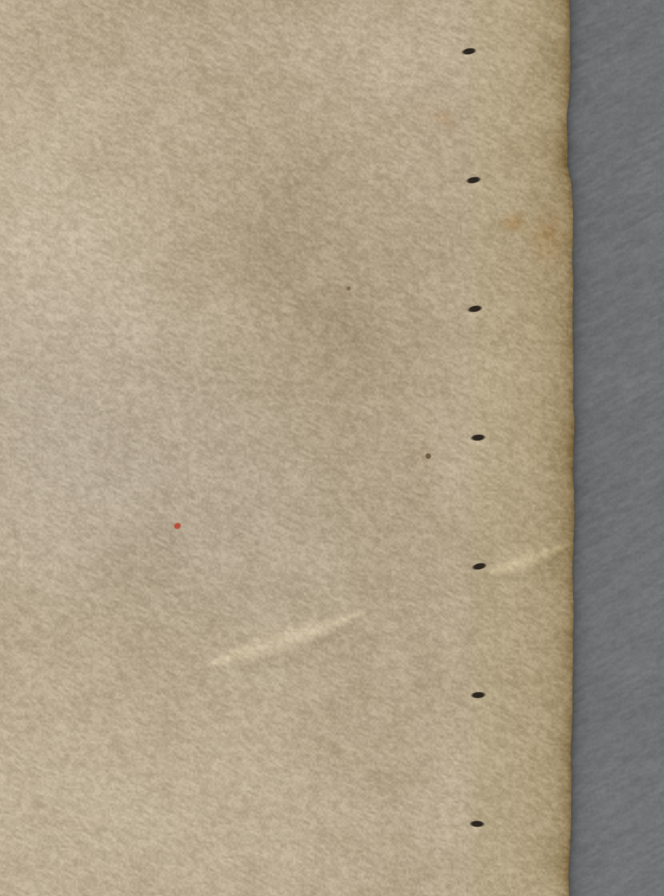
Reproduce this texture procedurally as a Shadertoy shader.

```glsl
float hash(vec2 p) {
    vec3 q = fract(vec3(p.xyx) * 0.1031);
    q += dot(q, q.yzx + 33.33);
    return fract((q.x + q.y) * q.z);
}

float noise(vec2 p) {
    vec2 cell = floor(p), f = fract(p);
    f = f * f * (3.0 - 2.0 * f);
    float low = mix(hash(cell), hash(cell + vec2(1, 0)), f.x);
    float high = mix(hash(cell + vec2(0, 1)), hash(cell + vec2(1, 1)), f.x);
    return mix(low, high, f.y);
}

float fbm(vec2 p) {
    float sum = 0.0, weight = 0.5;
    for (int i = 0; i < 5; i++) {
        sum += weight * noise(p);
        p = mat2(1.6, 1.2, -1.2, 1.6) * p + 17.3;
        weight *= 0.5;
    }
    return sum / 0.97;
}

vec2 rotate(vec2 p, float angle) {
    float c = cos(angle), s = sin(angle);
    return vec2(c * p.x + s * p.y, c * p.y - s * p.x);
}

// Soft elliptical glow, one at its centre
float blob(vec2 p, vec2 centre, vec2 radius, float angle) {
    vec2 q = rotate(p - centre, angle) / radius;
    return exp(-dot(q, q));
}

// Smooth-edged elliptical spot
float spot(vec2 p, vec2 centre, vec2 radius, float angle, float blur) {
    vec2 q = rotate(p - centre, angle);
    float d = (length(q / radius) - 1.0) * min(radius.x, radius.y);
    return 1.0 - smoothstep(-blur, blur, d);
}

float paperEdge(float y) {
    float bow = 0.0385 * y * (1.0 - y) * 0.55;
    float notch = 0.004 * smoothstep(0.79, 0.82, y) * (1.0 - smoothstep(0.86, 0.94, y));
    return 0.635 + bow - notch + 0.0022 * (noise(vec2(y * 38.0, 4.0)) - 0.5);
}

float grain(vec2 p, float angle) {
    vec2 q = rotate(p, angle);
    float fibres = noise(q * vec2(150.0, 310.0)) - 0.5;
    float specks = noise(p * 420.0 + 50.0) - 0.5;
    return 0.6 * fibres + 0.5 * specks;
}

vec3 backingColor(vec2 p, float gap) {
    vec3 color = vec3(0.44, 0.45, 0.455) + 0.045 * (fbm(p * 9.0) - 0.5);
    color += 0.055 * grain(p, 0.35);
    color += 0.035 * (noise(rotate(p, 0.5) * vec2(45.0, 260.0)) - 0.5);
    color *= 1.0 - 0.28 * exp(-gap / 0.006);
    return color * (1.0 - 0.05 * exp(-gap / 0.03));
}

vec3 paperColor(vec2 p, float inset) {
    vec3 color = vec3(0.705, 0.645, 0.545);

    // Broad tone: pale left side, brown diagonal band
    float tone = 0.022 * (1.0 - smoothstep(0.0, 0.35, p.x));
    tone += 0.025 * blob(p, vec2(0.10, 0.72), vec2(0.15, 0.10), 0.0);
    tone += 0.025 * blob(p, vec2(0.42, 0.93), vec2(0.14, 0.07), 0.3);
    tone += 0.018 * blob(p, vec2(0.25, 0.10), vec2(0.25, 0.10), 0.0);
    tone -= 0.040 * blob(p, vec2(0.28, 0.74), vec2(0.11, 0.06), 0.4);
    tone -= 0.040 * blob(p, vec2(0.37, 0.62), vec2(0.08, 0.10), -0.4);
    tone -= 0.035 * blob(p, vec2(0.15, 0.375), vec2(0.04, 0.03), 0.0);
    tone -= 0.025 * blob(p, vec2(0.26, 1.0), vec2(0.14, 0.025), 0.0);
    tone += 0.060 * (fbm(p * 7.0 + 3.0) - 0.5);
    tone += 0.050 * (fbm(p * 32.0) - 0.5);
    color += tone * vec3(1.0, 1.05, 1.15);

    // Cool abraded patches
    float cool = blob(p, vec2(0.10, 0.50), vec2(0.28, 0.14), -0.4);
    color += cool * vec3(-0.012, -0.006, 0.014);

    // Margin fold and browned outer edge
    color += 0.018 * blob(p, vec2(0.505, 0.25), vec2(0.018, 0.30), 0.0);
    color += vec3(0.005, 0.006, -0.010) * smoothstep(0.51, 0.54, p.x);
    float wear = 0.65 + 0.7 * fbm(p * vec2(18.0, 24.0));
    float tan_ = exp(-inset / 0.034) * wear;
    color -= tan_ * vec3(0.115, 0.130, 0.155);
    color -= exp(-inset / 0.005) * wear * vec3(0.11, 0.12, 0.12);

    // Rust stains
    float rust = blob(p, vec2(0.573, 0.752), vec2(0.012, 0.009), 0.0);
    rust += 0.7 * blob(p, vec2(0.610, 0.735), vec2(0.018, 0.025), 0.0);
    rust += 0.5 * blob(p, vec2(0.495, 0.868), vec2(0.018, 0.008), -0.4);
    color -= rust * vec3(0.020, 0.065, 0.100) * (0.5 + noise(p * 130.0));

    return color + 0.125 * grain(p, -0.45);
}

// Tapered raised fold with a shaded lower side
vec3 raisedFold(vec3 color, vec2 p, vec2 start, vec2 end, float width, float strength) {
    vec2 span = end - start;
    vec2 q = rotate(p - start, atan(span.y, span.x));
    float along = clamp(q.x / length(span), 0.0, 1.0);
    float taper = width * (0.15 + sin(3.14159 * pow(along, 0.8)));
    float ends = smoothstep(-0.02, 0.06, q.x / length(span)) *
                 (1.0 - smoothstep(0.85, 1.05, q.x / length(span)));
    float ridge = exp(-pow(q.y / taper, 2.0)) * ends;
    float shade = exp(-pow((q.y + 1.8 * taper) / taper, 2.0)) * ends;
    return color + strength * (ridge * vec3(0.11, 0.11, 0.09) - 0.035 * shade);
}

void mainImage(out vec4 fragColor, in vec2 fragCoord) {
    vec2 p = fragCoord / iResolution.y;
    float blur = 1.0 / iResolution.y;
    float inset = paperEdge(p.y) - p.x;

    vec3 paper = paperColor(p, max(inset, 0.0));
    paper = raisedFold(paper, p, vec2(0.230, 0.257), vec2(0.412, 0.318), 0.009, 0.8);
    paper = raisedFold(paper, p, vec2(0.545, 0.360), vec2(0.637, 0.393), 0.007, 0.75);

    // Row of stitching holes
    for (int i = 0; i < 7; i++) {
        float k = float(i);
        vec2 centre = vec2(0.5245 + 0.0095 * sin(k * 0.32), 0.9427 - 0.1437 * k);
        centre.x += 0.003 * (hash(vec2(k, 8.0)) - 0.5);
        float tilt = 0.4 * (hash(vec2(k, 2.0)) - 0.5);
        paper += 0.05 * blob(p, centre - vec2(0.0, 0.006), vec2(0.010, 0.004), tilt);
        float hole = spot(p, centre, vec2(0.0072, 0.0033), tilt, blur);
        paper = mix(paper, vec3(0.13, 0.11, 0.09), 0.93 * hole);
    }

    // Stray flecks
    paper = mix(paper, vec3(0.72, 0.25, 0.18), 0.85 * spot(p, vec2(0.198, 0.413), vec2(0.0038, 0.0032), 0.6, blur));
    paper = mix(paper, vec3(0.38, 0.29, 0.20), 0.80 * spot(p, vec2(0.478, 0.491), vec2(0.0030), 0.0, blur));
    paper = mix(paper, vec3(0.40, 0.31, 0.22), 0.65 * spot(p, vec2(0.389, 0.678), vec2(0.0022), 0.0, blur));

    vec3 backing = backingColor(p, max(-inset, 0.0));
    vec3 color = mix(backing, paper, smoothstep(-blur, blur, inset));
    fragColor = vec4(clamp(color, 0.0, 1.0), 1.0);
}
```
